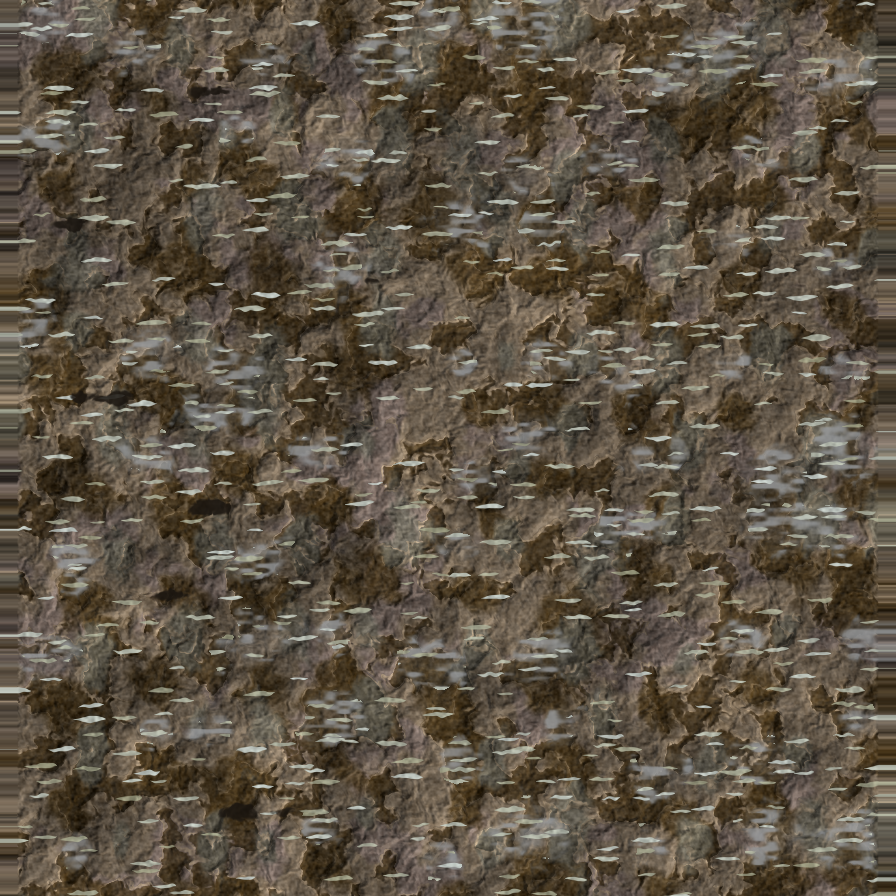
A WebGL 2 fragment shader for this texture:

```glsl
#version 300 es
precision highp float;
// Weathered brown bark with torn crusty plates and pale horizontal dashes.

#define MOTIFS vec2(9.0, 9.0)       // repeated bark patches across and down
#define DASHES vec2(26.0, 68.0)     // grid that scatters the pale dashes
#define DASH_SHARE 0.30             // share of grid cells holding a dash
#define DASH_LENGTH 0.0185          // half length
#define DASH_WIDTH 0.0027           // half thickness
#define PLATE_SCALE vec2(37.0, 32.0)
#define TEAR 0.020                  // raggedness of plate borders
#define RELIEF 4.2                  // strength of the side light
#define GRAIN 0.11
#define MOTTLE 0.75                 // broad light and dark variation
#define MARGIN 0.019                // smeared strips at both sides

uniform vec2 u_resolution;
out vec4 outColor;

const vec3 UMBER = vec3(0.235, 0.182, 0.100);
const vec3 BROWN = vec3(0.32, 0.268, 0.205);
const vec3 BARK  = vec3(0.375, 0.33, 0.275);
const vec3 CRUST = vec3(0.52, 0.455, 0.37);
const vec3 SLATE = vec3(0.345, 0.335, 0.295);
const vec3 MAUVE = vec3(0.37, 0.325, 0.32);
const vec3 HAZE  = vec3(0.60, 0.61, 0.62);
const vec3 CREAM = vec3(0.68, 0.69, 0.57);
const vec3 FROST = vec3(0.76, 0.79, 0.77);
const vec3 SLIT  = vec3(0.10, 0.08, 0.06);

float hash(vec2 p) {
  return fract(sin(dot(p, vec2(127.1, 311.7))) * 43758.5453);
}

float noise(vec2 p) {
  vec2 i = floor(p), f = fract(p);
  f = f * f * (3.0 - 2.0 * f);
  return mix(mix(hash(i), hash(i + vec2(1, 0)), f.x),
             mix(hash(i + vec2(0, 1)), hash(i + vec2(1, 1)), f.x), f.y);
}

float fbm(vec2 p) {
  float sum = 0.0, amp = 0.533;
  for (int i = 0; i < 4; i++) {
    sum += amp * noise(p);
    p = p * 2.03 + 17.3;
    amp *= 0.5;
  }
  return sum;
}

// Height of the torn bark plates
float plateHeight(vec2 p) {
  vec2 warp = vec2(fbm(p * 55.0), fbm(p * 55.0 + 71.0)) - 0.5;
  return fbm((p + TEAR * warp) * PLATE_SCALE);
}

// Soft blob: 1 inside, 0 outside the ellipse
float blob(vec2 d, vec2 size, float ragged) {
  return 1.0 - smoothstep(0.6, 1.1, length(d / size) + ragged);
}

// Repeated patches: x umber hollow, y slate plate, z frosty haze, w black slit
vec4 motifs(vec2 p, float ragged) {
  vec4 result = vec4(0.0);
  vec2 home = floor(p * MOTIFS);
  for (int j = -1; j <= 1; j++)
  for (int i = -1; i <= 1; i++) {
    vec2 cell = home + vec2(i, j);
    vec2 jitter = vec2(hash(cell + 3.1), hash(cell + 8.7));
    vec2 d = p - (cell + 0.2 + 0.6 * jitter) / MOTIFS;
    float kind = hash(cell + 21.4);
    float grow = 0.65 + 0.7 * hash(cell + 5.9);
    vec2 hollow = d + vec2(0.3 * d.y, 0.050);
    vec4 part = vec4(
      blob(hollow, vec2(0.036, 0.040) * grow, ragged),
      blob(d - vec2(0.048, 0.01), vec2(0.021, 0.037) * grow, ragged),
      blob(d, vec2(0.034, 0.026) * grow, ragged) * step(0.25, kind),
      blob(d - vec2(0.04, 0.05), vec2(0.024, 0.006), 2.0 * ragged) * step(kind, 0.11));
    result = max(result, part);
  }
  return result;
}

// Rounded pale dashes: x coverage, y tint
vec2 dashes(vec2 p, float cluster, float pixel) {
  vec2 result = vec2(0.0), home = floor(p * DASHES);
  for (int j = -1; j <= 1; j++)
  for (int i = -1; i <= 1; i++) {
    vec2 cell = home + vec2(i, j);
    vec2 jitter = vec2(hash(cell + 1.3), hash(cell + 4.6));
    vec2 d = p - (cell + 0.1 + 0.8 * jitter) / DASHES;
    float size = 0.45 + 0.55 * hash(cell + 9.2);
    float along = d.x / (DASH_LENGTH * size);
    d.y += 0.08 * d.x * (hash(cell + 6.5) - 0.8) + 0.003 * (noise(p * 150.0) - 0.5);
    float thick = DASH_WIDTH * size * (1.0 - pow(abs(along), 3.0)) * (1.0 + 0.3 * along);
    float ink = 1.0 - smoothstep(-pixel, pixel, abs(d.y) - thick);
    ink *= step(abs(along), 1.0) * step(hash(cell + 13.8), DASH_SHARE + 0.45 * cluster);
    if (ink > result.x) result = vec2(ink, hash(cell + 2.2));
  }
  return result;
}

void main() {
  vec2 p = gl_FragCoord.xy / u_resolution;
  float pixel = 0.7 / min(u_resolution.x, u_resolution.y);
  p.x = clamp(p.x, MARGIN, 1.0 - MARGIN);

  // Plates, hollows and crusty borders
  float height = plateHeight(p);
  float slope = height - plateHeight(p + vec2(0.0024, -0.0018));
  float fine = noise(p * 260.0);
  vec4 patches = motifs(p, 1.9 * (height - 0.5));
  vec3 color = mix(BROWN, BARK, smoothstep(0.42, 0.54, height));
  color = mix(color, MAUVE, 0.6 * smoothstep(0.54, 0.64, fbm(p * 17.0 + 40.0)));
  color = mix(color, UMBER, 0.7 * (1.0 - smoothstep(0.41, 0.44, height)));
  color = mix(color, UMBER, 0.85 * patches.x);
  color = mix(color, SLATE, 0.8 * patches.y);
  float border = 1.0 - smoothstep(0.008, 0.040, abs(height - 0.465));
  color = mix(color, CRUST, border * (0.25 + 0.65 * fine) * (1.0 - 0.6 * patches.x));

  // Side light, broad mottling and grain
  color *= 1.0 + clamp(RELIEF * slope, -0.45, 0.35);
  color *= 1.0 + MOTTLE * (fbm(p * 13.0 + 9.0) - 0.5);
  color += GRAIN * (fine - 0.5) + 0.5 * GRAIN * (noise(p * 480.0) - 0.5);

  // Frost, dashes and slits
  float streak = noise(p * vec2(65.0, 190.0));
  color = mix(color, HAZE, patches.z * (0.12 + 0.7 * smoothstep(0.35, 0.85, streak)));
  vec2 dash = dashes(p, patches.z, pixel);
  vec3 pale = mix(CREAM, FROST, dash.y) * (0.82 + 0.28 * fine);
  color = mix(color, pale, dash.x * (0.75 + 0.25 * dash.y));
  color = mix(color, SLIT, 0.85 * patches.w);
  outColor = vec4(clamp(color, 0.0, 1.0), 1.0);
}
```
